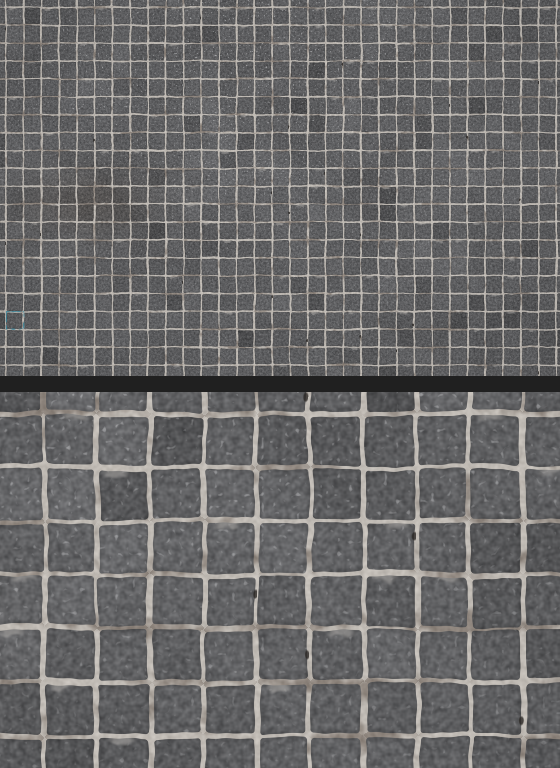
Top, the full canvas; bottom, a detail of the centre.
Write a Shadertoy shader that draws this texture.

```glsl
// Wall of small charcoal mosaic tiles, about 31.5 across and 21 down, with pale grout.
// Each tile is a jittered rounded box in a gently warped grid; gradient noise
// adds grain, stains, frosty wear and uneven joints.

float hash(vec2 p) {
    vec3 q = fract(vec3(p.xyx) * 0.1031);
    q += dot(q, q.yzx + 33.33);
    return fract((q.x + q.y) * q.z);
}

vec2 gradient(vec2 cell) {
    float angle = 6.2832 * hash(cell + 57.0);
    return vec2(cos(angle), sin(angle));
}

float noise(vec2 p) {
    vec2 i = floor(p), f = p - i;
    vec2 u = f * f * f * (f * (f * 6.0 - 15.0) + 10.0);
    vec2 e = vec2(1, 0);
    float low = mix(dot(gradient(i), f), dot(gradient(i + e.xy), f - e.xy), u.x);
    float high = mix(dot(gradient(i + e.yx), f - e.yx), dot(gradient(i + e.xx), f - e.xx), u.x);
    return mix(low, high, u.y);
}

float roundedBox(vec2 p, vec2 halfSize, float radius) {
    vec2 q = abs(p) - halfSize + radius;
    return length(max(q, 0.0)) + min(max(q.x, q.y), 0.0) - radius;
}

void mainImage(out vec4 fragColor, in vec2 fragCoord) {
    vec2 uv = fragCoord / iResolution.xy;
    vec2 grid = uv * vec2(31.53, 21.02) - vec2(0.33, 0.61);
    float soft = 0.6 * 21.02 / iResolution.y;

    // Hand-laid wander of the joints, broad and fine
    vec2 p = grid;
    p += 0.07 * vec2(noise(grid * 0.6 + 11.0), noise(grid * 0.6 + 47.0));
    p += 0.035 * vec2(noise(grid * 3.1 + 71.0), noise(grid * 3.1 + 93.0));

    // One tile per cell, varied in place and size
    vec2 id = floor(p) + 100.0;
    float tone = hash(id);
    vec2 shift = vec2(hash(id + 7.3), hash(id + 19.7)) - 0.5;
    vec2 local = fract(p) - 0.5 - 0.035 * shift;
    vec2 halfSize = vec2(0.453, 0.457) + 0.02 * (vec2(hash(id + 31.1), hash(id + 43.9)) - 0.5);
    float edge = roundedBox(local, halfSize, 0.06);
    float tileMask = smoothstep(soft, -soft, edge);

    // Stone: tile tone, broad stains and fine grain
    float stain = noise(grid * 0.22 + 5.0) + 0.5 * noise(grid * 0.8 + 29.0);
    float grain = noise(grid * 7.3) + 0.7 * noise(grid * 13.7 + 3.0);
    vec3 stone = vec3(0.367, 0.369, 0.377);
    stone *= 1.0 + 0.10 * (tone - 0.5) + 0.11 * stain;
    stone *= 1.0 - 0.13 * step(0.95, hash(id + 61.0));
    stone += 0.10 * grain;
    stone *= 1.0 - 0.10 * smoothstep(-0.09, 0.0, edge);

    // Mineral flecks and the frosty wear toward the upper middle
    float frost = exp(-5.0 * dot(uv - vec2(0.45, 0.85), uv - vec2(0.45, 0.85)));
    float flecks = smoothstep(0.28, 0.6, noise(grid * 9.1 + 17.0));
    stone += (0.06 + 0.17 * frost) * flecks;

    // Brown stain on the lower left
    vec2 rust = (uv - vec2(0.16, 0.46)) * vec2(9.0, 12.0);
    stone *= 1.0 - vec3(0.07, 0.10, 0.13) * exp(-dot(rust, rust));

    // Pale mortar scuffs along the top of a few tiles
    float scuff = step(0.91 - 0.06 * frost, hash(id + 83.0));
    scuff *= smoothstep(0.32, 0.42, local.y + 0.12 * noise(grid * 5.0));
    scuff *= smoothstep(0.3, 0.1, abs(local.x - 0.3 * shift.y));
    stone = mix(stone, vec3(0.64, 0.63, 0.62), 0.6 * scuff);

    // Grout: mostly pale, dirtier along stretches of the level joints
    bool level = abs(local.y) > abs(local.x);
    float dirt = noise(grid * vec2(0.5, 1.7) + 37.0) + 0.4 * noise(grid * 4.3 + 13.0);
    dirt = smoothstep(0.0, 0.5, dirt + (level ? 0.10 : -0.08));
    vec3 grout = mix(vec3(0.74, 0.72, 0.695), vec3(0.54, 0.505, 0.475), dirt);
    grout += 0.07 * grain;
    vec3 color = mix(grout, stone, tileMask);

    // Occasional dark pits beside the upright joints
    vec2 pit = (local - vec2(0.46, 0.7 * shift.x)) / vec2(0.05, 0.09);
    float pitMask = step(0.965, hash(id + 97.0)) * smoothstep(1.2, 0.6, length(pit));
    color = mix(color, vec3(0.16, 0.145, 0.135), 0.8 * pitMask);

    // Broken cyan chalk outline around one tile at lower left
    float chalk = abs(roundedBox(grid - vec2(0.52, 2.5), vec2(0.49), 0.04));
    chalk = smoothstep(0.03 + soft, 0.01, chalk);
    chalk *= smoothstep(-0.35, 0.15, noise(grid * 3.7 + 23.0));
    color = mix(color, vec3(0.18, 0.52, 0.62), 0.75 * chalk);

    // Slight falloff of light toward the corners
    vec2 fromCentre = uv - 0.5;
    color *= 1.02 - 0.14 * dot(fromCentre, fromCentre);
    fragColor = vec4(clamp(color, 0.0, 1.0), 1.0);
}
```
